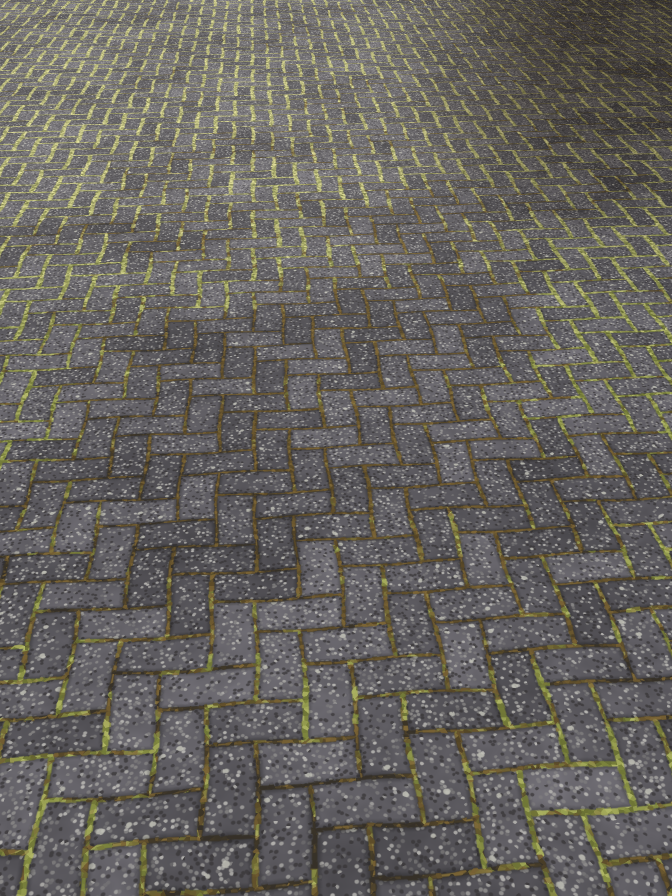
Write a Shadertoy shader that draws this texture.

```glsl
#define VANISH_X 0.373
#define HORIZON 0.347
#define ACROSS 19.2
#define AWAY 33.9
#define SKEW 0.08
#define PHASE vec2(1.88, -0.32)
#define JOINT 0.045
#define GRAIN 9.5
#define CHIPS 0.42
#define MOSS 1.0
#define SAMPLES 3

const float TOP = 4.0 / 3.0;
const vec3 STONE = vec3(0.375, 0.367, 0.390);
const vec3 CHIP = vec3(0.660, 0.655, 0.640);
const vec3 PORE = vec3(0.210, 0.200, 0.205);
const vec3 SOIL = vec3(0.210, 0.190, 0.155);
const vec3 RUST = vec3(0.450, 0.365, 0.190);
const vec3 LEAF = vec3(0.560, 0.600, 0.270);
const vec3 STRAW = vec3(0.790, 0.780, 0.540);

vec2 hash22(vec2 p) {
    vec3 q = fract(p.xyx * vec3(0.1031, 0.1030, 0.0973));
    q += dot(q, q.yzx + 33.33);
    return fract((q.xx + q.yz) * q.zy);
}

// Cellular noise: distance to the nearest seed, and two random values of it
vec3 cellular(vec2 p) {
    vec2 base = floor(p);
    vec3 best = vec3(9.0, 0.0, 0.0);
    for (int j = -1; j <= 1; j++)
    for (int i = -1; i <= 1; i++) {
        vec2 cell = base + vec2(i, j);
        float d = length(cell + hash22(cell) - p);
        if (d < best.x) best = vec3(d, hash22(cell + 71.0));
    }
    return best;
}

// Layered sines, about 0 to 1
float blotches(vec2 p) {
    float sum = 0.5, amp = 0.22;
    for (int i = 0; i < 4; i++) {
        p = mat2(1.3, 1.1, -1.1, 1.3) * p + 1.7;
        sum += amp * sin(p.x + 1.4 * sin(p.y));
        amp *= 0.6;
    }
    return sum;
}

// Herringbone of 2 by 1 bricks: centre in xy, half size in zw
vec4 herringbone(vec2 g) {
    vec2 cell = floor(g);
    float k = mod(cell.x + cell.y, 4.0);
    return k < 1.5 ? vec4(cell + vec2(1.0 - k, 0.5), 1.0, 0.5)
                   : vec4(cell + vec2(0.5, 3.0 - k), 0.5, 1.0);
}

vec3 paving(vec2 uv) {
    // Ground plane in brick widths
    float depth = TOP - uv.y + HORIZON;
    vec2 g = vec2(ACROSS * (uv.x - VANISH_X), AWAY) / depth;
    g.y -= SKEW * g.x;
    g += PHASE + 0.035 * sin(g.yx * 1.9 + 2.0 * sin(g * 0.7));

    vec4 brick = herringbone(g);
    vec2 rnd = hash22(brick.xy + 200.0);
    vec2 inset = brick.zw - abs(g - brick.xy) + 0.02 * (rnd - 0.5);
    vec3 grain = cellular(g * GRAIN);
    vec3 clump = cellular(g * 3.1 + 40.0);
    float edge = min(inset.x, inset.y) + 0.035 * (grain.y - 0.5);
    float cloud = blotches(g * 0.25);

    // Wear zones across the view
    float far = smoothstep(0.6, 1.2, uv.y);
    float right = smoothstep(0.55, 0.95, uv.x);
    float left = 1.0 - smoothstep(0.0, 0.4, uv.x);
    float damp = smoothstep(0.5, 0.85, uv.x + 0.15 * cloud - 0.1) * smoothstep(0.85, 1.3, uv.y);
    float rusty = exp(-7.0 * dot(uv - vec2(0.56, 0.72), uv - vec2(0.56, 0.72)));

    // Stone face with chips, pores and pale lichen
    vec3 face = STONE * (0.84 + 0.26 * rnd.x + 0.22 * (cloud - 0.5));
    face *= 0.93 + 0.14 * blotches(g * 2.3 + rnd * 9.0);
    float round_ = 1.0 - smoothstep(0.22, 0.52, grain.x);
    float share = CHIPS * (0.65 + 0.5 * rnd.y + 0.3 * cloud);
    face = mix(face, CHIP * (0.8 + 0.3 * grain.z), round_ * step(grain.y, share) * (0.35 + 0.6 * grain.z));
    face = mix(face, PORE, round_ * step(0.78, grain.y) * 0.7);
    float lichen = 1.0 - smoothstep(0.13, 0.24, clump.x + 0.12 * (grain.y - 0.5));
    face = mix(face, vec3(0.76, 0.76, 0.72), lichen * step(0.93, clump.z) * 0.85);
    face *= 0.78 + 0.22 * smoothstep(JOINT, JOINT + 0.12, edge);

    // Joints of soil, with rusty and green moss in clumps
    float blur = 0.012 + 0.012 / depth;
    vec3 color = mix(SOIL, face, smoothstep(JOINT - blur, JOINT + blur, edge));
    float lengthwise = step(inset.x, inset.y);
    float green = 0.25 + 0.45 * far + 0.28 * right + 0.14 * left - 0.35 * damp
                + 0.7 * (cloud - 0.5) + 0.16 * lengthwise - 0.1 * rusty;
    float growth = MOSS * clamp(green + 0.5 * (clump.y - 0.5), 0.0, 1.2);
    float reach = JOINT * (0.45 + 1.25 * growth + 0.9 * far * lengthwise * growth);
    float moss = 1.0 - smoothstep(reach - blur, reach + blur, edge);
    moss *= smoothstep(0.08, 0.4, growth + 0.4 * rusty + 0.3 * (grain.z - 0.5));
    vec3 plant = mix(LEAF, STRAW, clamp(0.75 * far + 0.6 * (grain.z - 0.45), 0.0, 1.0));
    plant = mix(RUST, plant, smoothstep(0.3, 0.65, growth - 0.3 * rusty + 0.25 * (grain.y - 0.5)));
    color = mix(color, plant * (0.75 + 0.4 * grain.z), moss * 0.92);

    // Pale far left, dark damp far right
    color += 0.07 * far * (1.0 - right) * vec3(1.0, 0.98, 0.88);
    return color * mix(vec3(1.0), vec3(0.63, 0.60, 0.56), damp);
}

void mainImage(out vec4 fragColor, in vec2 fragCoord) {
    vec3 sum = vec3(0.0);
    for (int j = 0; j < SAMPLES; j++)
    for (int i = 0; i < SAMPLES; i++) {
        vec2 offset = (vec2(i, j) + 0.5) / float(SAMPLES) - 0.5;
        sum += paving((fragCoord + offset) / iResolution.xy * vec2(1.0, TOP));
    }
    fragColor = vec4(sum / float(SAMPLES * SAMPLES), 1.0);
}
```
